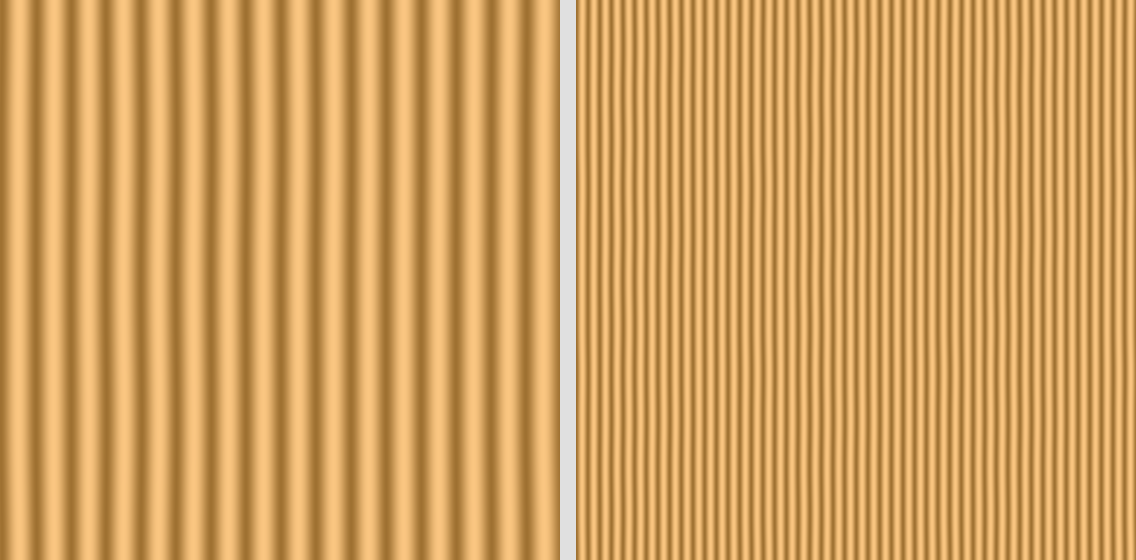
Left, the tile; right, the same tile 3 across and 3 down.
Give the GLSL for this pattern, as a Shadertoy shader.

```glsl
// Corrugated tan sheet: soft vertical ridges and brown grooves.
// A raised cosine across the canvas gives the relief, a power widens the
// ridges, and wrapping value noise bends the grooves very slightly.

const float TAU = 6.2831853;
const float RIDGES = 16.0;         // whole ridges across the canvas
const float GROOVE_OFFSET = 0.04;  // groove centre, in ridge widths
const float RIDGE_POWER = 0.78;    // below 1 widens the light ridges
const float BEND = 0.04;           // sideways drift, in ridge widths
const float BEND_CELLS = 4.0;      // whole noise cells per side
const vec3 GROOVE_COLOR = vec3(0.62, 0.44, 0.19);
const vec3 RIDGE_COLOR = vec3(0.98, 0.775, 0.505);

// Hash without sine, 0 to 1
float hash(vec2 p) {
    vec3 q = fract(vec3(p.xyx) * 0.1031);
    q += dot(q, q.yzx + 33.33);
    return fract((q.x + q.y) * q.z);
}

// Value noise that repeats after a whole number of cells
float wrappedNoise(vec2 p, float cells) {
    vec2 cell = floor(p);
    vec2 f = fract(p);
    f = f * f * (3.0 - 2.0 * f);
    vec2 lo = mod(cell, cells);
    vec2 hi = mod(cell + 1.0, cells);
    float bottom = mix(hash(lo), hash(vec2(hi.x, lo.y)), f.x);
    float top = mix(hash(vec2(lo.x, hi.y)), hash(hi), f.x);
    return mix(bottom, top, f.y);
}

// Relief across one ridge: 0 in the groove, 1 on the crest
float ridgeHeight(float x) {
    float wave = 0.5 - 0.5 * cos(TAU * x);
    return pow(max(wave, 0.0), RIDGE_POWER);
}

void mainImage(out vec4 fragColor, in vec2 fragCoord) {
    vec2 uv = fragCoord / iResolution.xy;

    // Ridge coordinate with a gentle drift
    float drift = BEND * (wrappedNoise(uv * BEND_CELLS, BEND_CELLS) - 0.5);
    float x = uv.x * RIDGES - GROOVE_OFFSET + drift;

    // Shade from groove to crest
    vec3 color = mix(GROOVE_COLOR, RIDGE_COLOR, ridgeHeight(x));
    fragColor = vec4(color, 1.0);
}
```
